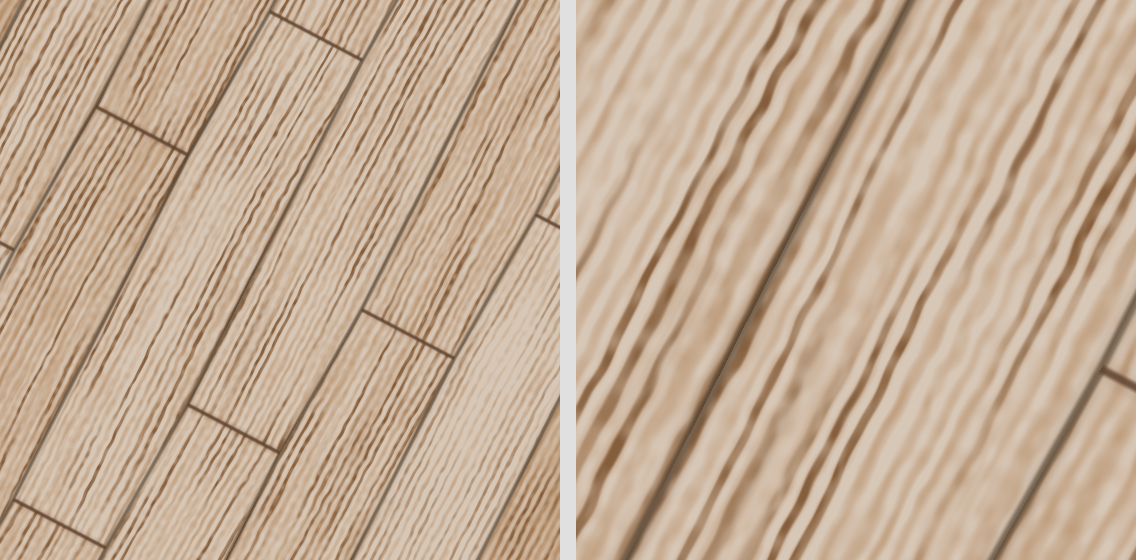
Left, the full canvas; right, a detail of the centre.
Give the GLSL for this texture, as a Shadertoy shader.

```glsl
// Diagonal wooden floor planks with staggered joints and fine, regular streaky grain.

const float WIDTH = 0.1965;    // spacing of plank columns
const float LENGTH = 0.9842;   // length of a plank
const float STAGGER = 0.2948;  // joint shift from column to column

float hash(vec2 p) {
    return fract(sin(dot(p, vec2(127.1, 311.7))) * 43758.5453);
}

float noise(vec2 p) {
    vec2 i = floor(p), f = fract(p);
    f = f * f * (3.0 - 2.0 * f);
    return mix(mix(hash(i), hash(i + vec2(1, 0)), f.x),
               mix(hash(i + vec2(0, 1)), hash(i + vec2(1, 1)), f.x), f.y);
}

// Position of the left edge of a column; it bends slightly between joints.
float seam(float column, float along) {
    float t = fract((along - STAGGER * column) / LENGTH);
    return WIDTH * column - 0.0095 * min(t / 0.7, (1.0 - t) / 0.3);
}

// Wood stain per column, for even and odd rows: 0 is pale, 1 is dark.
float stain(float column, float row) {
    float tones[14] = float[14](0.95, 0.9, 0.3, 0.15, 0.6, 0.55, 0.45, 0.27,
                                0.3, 0.36, 0.45, 0.62, 0.0, 0.45);
    return tones[int(mod(column + 3.0, 7.0)) * 2 + int(mod(row, 2.0))];
}

vec3 wood(vec2 p, float tone) {
    // Waviness of the fibres, slow and fine
    float x = p.x + 0.008 * noise(p * vec2(7.0, 5.0))
                  + 0.0028 * noise(p * vec2(60.0, 50.0));
    float broad = noise(vec2(x * 24.0, p.y * 1.2));
    float thin = noise(vec2(x * 230.0 + 7.0, p.y * 12.0));
    float rough = noise(vec2(x * 190.0, p.y * 95.0));

    // Evenly spaced fibres with a drifting phase
    float phase = x * 70.0 + 0.7 * noise(vec2(x * 35.0, p.y * 3.0));
    float ridge = 0.5 + 0.5 * cos(6.2832 * phase);
    float strength = noise(vec2(phase, p.y * 4.5));

    float shade = 0.1 + 0.6 * tone + (0.35 + 0.35 * strength) * (ridge - 0.5)
                + 0.45 * (thin - 0.5) + 0.22 * (broad - 0.5) + 0.3 * (rough - 0.5);
    vec3 colour = mix(vec3(0.845, 0.78, 0.715), vec3(0.725, 0.575, 0.43),
                      clamp(shade, 0.0, 1.4));

    // Broken dark streaks along some of the fibres
    float streak = smoothstep(0.4, 0.95, ridge + 0.3 * (thin - 0.5));
    streak *= smoothstep(0.4, 0.8, strength + 0.25 * (broad - 0.5) + 0.1 * tone);
    streak *= (0.45 + 0.75 * rough) * mix(0.45, 1.0, smoothstep(0.0, 0.3, tone));
    return mix(colour, vec3(0.49, 0.34, 0.21), min(0.85 * streak, 0.9));
}

void mainImage(out vec4 fragColor, in vec2 fragCoord) {
    vec2 uv = fragCoord / iResolution.y;
    float pixel = 1.0 / iResolution.y;

    // Axes across and along the planks
    float across = dot(uv, vec2(0.885, -0.4659)) + 0.0298;
    float along = dot(uv, vec2(0.4659, 0.885)) - 1.0911;

    // Plank under this point
    float column = floor(across / WIDTH);
    if (across > seam(column + 1.0, along)) column += 1.0;
    float position = (along - STAGGER * column) / LENGTH;
    float row = floor(position), t = position - row;

    // Distances to the long seams and to the butt joints
    float left = across - seam(column, along);
    float right = seam(column + 1.0, along) - across;
    float side = min(left, right);
    float joint = min(t, 1.0 - t) * LENGTH;

    // Grain, shifted for each plank
    vec2 shift = 20.0 * vec2(hash(vec2(column, row)), hash(vec2(row, column) + 5.0));
    vec3 colour = wood(vec2(left, along) + shift, stain(column, row));

    // Browned edges and dark gaps
    float wear = noise(vec2(column * 7.0, along * 6.0));
    float edge = min(side, joint);
    colour *= 1.0 - vec3(0.09, 0.12, 0.15) * (0.4 + wear) * (1.0 - smoothstep(0.0, 0.012, edge));
    float sideGap = 1.0 - smoothstep(0.0006, 0.0038 + pixel, side);
    float jointGap = 1.0 - smoothstep(0.0006, 0.0036 + pixel, joint);
    colour = mix(colour, mix(vec3(0.46, 0.40, 0.33), vec3(0.34, 0.25, 0.17), wear * wear), 0.9 * sideGap);
    colour = mix(colour, vec3(0.37, 0.26, 0.18), 0.85 * jointGap);

    fragColor = vec4(colour, 1.0);
}
```
